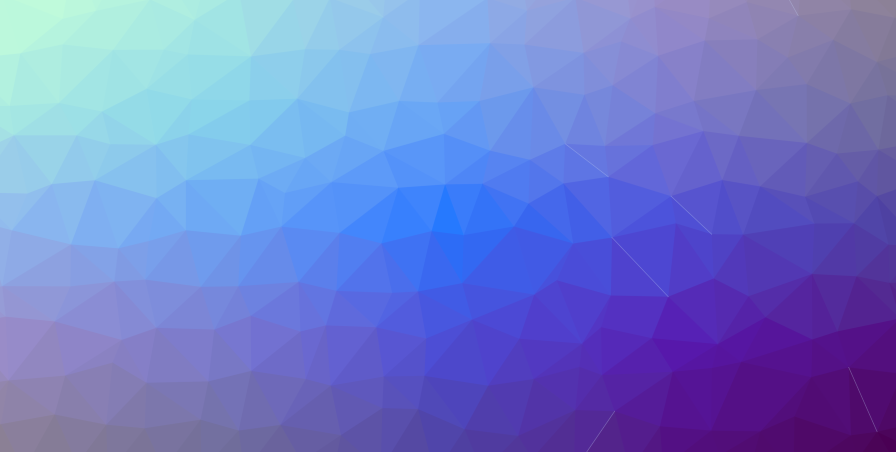
Give the GLSL for this background, as a Shadertoy shader.

```glsl
// Low-poly triangle mesh shaded from mint through blue to deep purple.

const float CELL = 0.102;                  // mesh cell, in canvas heights
const vec2 MESH_SHIFT = vec2(0.35, 0.66);  // mesh offset, in cells
const float JITTER = 0.33;                 // vertex scatter, in cells
const float SEAM_CHANCE = 0.035;           // share of cells with a pale seam
const float SEAM_WIDTH = 0.0013;           // in canvas heights
const float SEAM_STRENGTH = 0.3;
const vec3 SEAM_COLOR = vec3(0.75, 0.82, 0.95);

const vec3 PALETTE[5] = vec3[5](
    vec3(0.77, 1.00, 0.85),   // mint
    vec3(0.53, 0.83, 0.92),   // sky
    vec3(0.08, 0.46, 1.00),   // azure
    vec3(0.34, 0.10, 0.70),   // violet
    vec3(0.29, 0.00, 0.33));  // plum

const mat3 RGB_TO_XYZ = mat3(
    0.4124, 0.2126, 0.0193,
    0.3576, 0.7152, 0.1192,
    0.1805, 0.0722, 0.9505);

float hash(vec2 p) {
    return fract(sin(dot(p, vec2(127.1, 311.7))) * 43758.5453);
}

// Cube-root XYZ: mixing here equals mixing in Lab.
vec3 toPerceptual(vec3 rgb) {
    return pow(RGB_TO_XYZ * pow(rgb, vec3(2.2)), vec3(1.0 / 3.0));
}

vec3 toRgb(vec3 p) {
    return pow(clamp(inverse(RGB_TO_XYZ) * (p * p * p), 0.0, 1.0), vec3(1.0 / 2.2));
}

vec3 ramp(float t) {
    float s = clamp(t, 0.0, 1.0) * 4.0;
    int i = min(int(s), 3);
    return mix(toPerceptual(PALETTE[i]), toPerceptual(PALETTE[i + 1]), s - float(i));
}

// Equal blend of a left-to-right and a top-to-bottom ramp.
vec3 fieldColor(vec2 p, float aspect) {
    return toRgb(0.5 * (ramp(p.x / aspect) + ramp(1.0 - p.y)));
}

vec2 vertex(vec2 id) {
    vec2 r = vec2(hash(id), hash(id + 47.3));
    return (id + MESH_SHIFT + JITTER * (2.0 * r - 1.0)) * CELL;
}

// Signed distance to the line a-b, positive on its left.
float leftOf(vec2 p, vec2 a, vec2 b) {
    vec2 e = normalize(b - a);
    return e.x * (p.y - a.y) - e.y * (p.x - a.x);
}

float segmentDistance(vec2 p, vec2 a, vec2 b) {
    vec2 e = b - a;
    return length(p - a - e * clamp(dot(p - a, e) / dot(e, e), 0.0, 1.0));
}

// Adds a flat counter-clockwise triangle, weighted by its coverage.
void addTriangle(inout vec4 sum, vec2 p, vec2 a, vec2 b, vec2 c, float pixel, float aspect) {
    float inside = min(leftOf(p, a, b), min(leftOf(p, b, c), leftOf(p, c, a)));
    float cover = smoothstep(-0.7 * pixel, 0.7 * pixel, inside);
    if (cover > 0.0) sum += cover * vec4(fieldColor((a + b + c) / 3.0, aspect), 1.0);
}

void mainImage(out vec4 fragColor, in vec2 fragCoord) {
    float pixel = 1.0 / iResolution.y;
    float aspect = iResolution.x * pixel;
    vec2 p = fragCoord * pixel;
    vec2 home = floor(p / CELL - MESH_SHIFT);
    vec4 sum = vec4(fieldColor(p, aspect), 1.0) * 0.0001;
    float seam = 0.0;

    // Split each nearby quad along its shorter diagonal.
    for (int y = -1; y <= 1; y++)
    for (int x = -1; x <= 1; x++) {
        vec2 id = home + vec2(x, y);
        vec2 a = vertex(id);
        vec2 b = vertex(id + vec2(1, 0));
        vec2 c = vertex(id + vec2(1, 1));
        vec2 d = vertex(id + vec2(0, 1));
        if (distance(a, c) > distance(b, d)) {
            vec2 first = a;
            a = b; b = c; c = d; d = first;
        }
        addTriangle(sum, p, a, b, c, pixel, aspect);
        addTriangle(sum, p, a, c, d, pixel, aspect);

        // A few diagonals show a pale hairline.
        if (hash(id + 91.7) < SEAM_CHANCE) {
            float edge = segmentDistance(p, a, c) - 0.5 * SEAM_WIDTH;
            seam = max(seam, 1.0 - smoothstep(-0.5 * pixel, 0.7 * pixel, edge));
        }
    }

    vec3 color = mix(sum.rgb / sum.a, SEAM_COLOR, seam * SEAM_STRENGTH);
    fragColor = vec4(color, 1.0);
}
```
